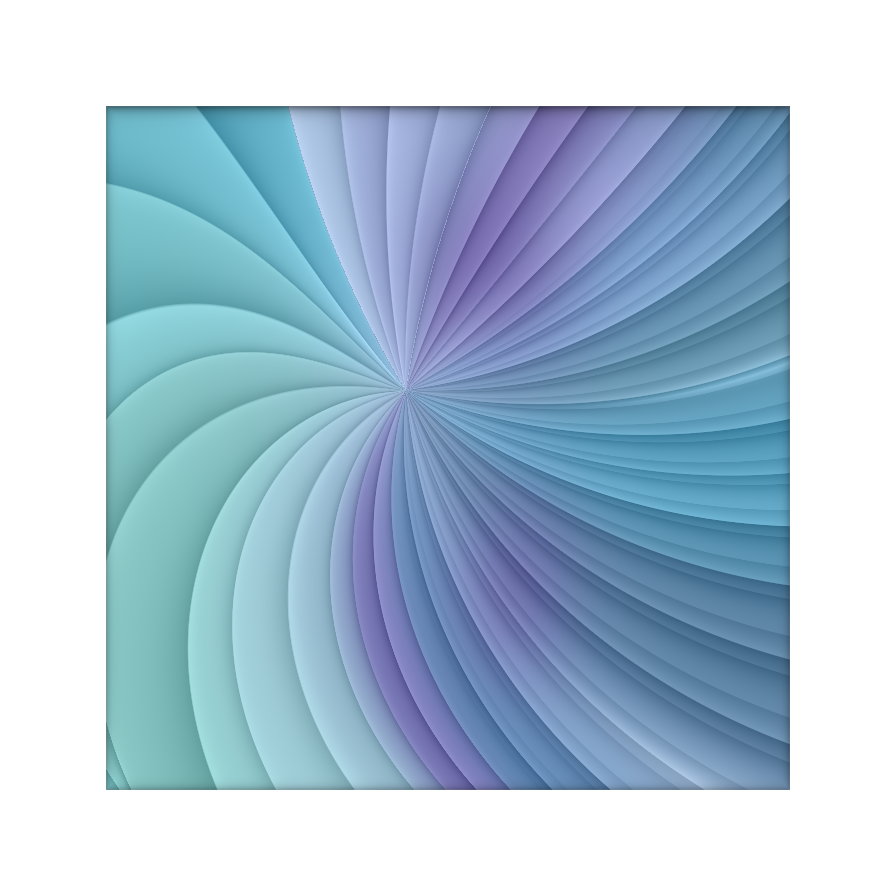
A WebGL 1 fragment shader for this background:

```glsl
precision highp float;
// A framed fan of twisting pastel blades, shaded like folded silk, on white.
uniform vec2 u_resolution;

// Polar angle in degrees reached at radius r by the blade line leaving the hub at angle a.
float bend(float a, float r) {
  float twist = -25.0 + 155.0 * smoothstep(160.0, 182.0, a)
    - 90.0 * smoothstep(190.0, 290.0, a) - 65.0 * smoothstep(360.0, 450.0, a);
  float curl = 290.0 * smoothstep(122.0, 160.0, a) * (1.0 - smoothstep(160.0, 180.0, a));
  return a + twist * r + curl * r * r;
}

// Inverts bend by bisection; the result runs from 100 to 460 degrees.
float unbend(float angle, float r) {
  float start = bend(100.0, r);
  angle = start + mod(angle - start, 360.0);
  float low = 100.0, high = 460.0;
  for (int i = 0; i < 17; i++) {
    float middle = 0.5 * (low + high);
    if (bend(middle, r) < angle) low = middle;
    else high = middle;
  }
  return 0.5 * (low + high);
}

// Continuous blade number, with wider blades around the lower left.
float bladePhase(float a) {
  float bump = (a - 142.0) / 8.0;
  return (a - 121.0) / 10.0 + 0.45 * exp(-bump * bump)
    - 1.3 * smoothstep(190.0, 225.0, a)
    + 0.6 * smoothstep(310.0, 345.0, a) - 0.3 * smoothstep(360.0, 440.0, a);
}

void wash(inout vec3 color, float a, float from, float to, vec3 next) {
  color = mix(color, next, smoothstep(from, to, a));
}

// Colour wheel around the hub.
vec3 wheel(float a) {
  vec3 c = vec3(0.61, 0.67, 0.84);
  wash(c, a, 104.0, 117.0, vec3(0.66, 0.76, 0.88));
  wash(c, a, 119.0, 124.0, vec3(0.38, 0.70, 0.79));
  wash(c, a, 128.0, 142.0, vec3(0.48, 0.77, 0.80));
  wash(c, a, 146.0, 172.0, vec3(0.52, 0.77, 0.76));
  wash(c, a, 176.0, 200.0, vec3(0.64, 0.82, 0.86));
  wash(c, a, 203.0, 218.0, vec3(0.58, 0.73, 0.80));
  wash(c, a, 220.0, 240.0, vec3(0.47, 0.46, 0.71));
  wash(c, a, 244.0, 262.0, vec3(0.37, 0.53, 0.70));
  wash(c, a, 265.0, 282.0, vec3(0.46, 0.59, 0.74));
  wash(c, a, 284.0, 296.0, vec3(0.33, 0.48, 0.61));
  wash(c, a, 305.0, 328.0, vec3(0.33, 0.61, 0.73));
  wash(c, a, 337.0, 352.0, vec3(0.37, 0.56, 0.66));
  wash(c, a, 355.0, 378.0, vec3(0.46, 0.61, 0.78));
  wash(c, a, 380.0, 402.0, vec3(0.57, 0.59, 0.80));
  wash(c, a, 406.0, 422.0, vec3(0.50, 0.46, 0.71));
  wash(c, a, 426.0, 445.0, vec3(0.61, 0.67, 0.84));
  return c;
}

// Soft elliptical weight centred on a point.
float glow(vec2 p, vec2 center, vec2 size) {
  vec2 q = (p - center) / size;
  return exp(-dot(q, q));
}

void main() {
  float scale = min(u_resolution.x, u_resolution.y);
  vec2 uv = (gl_FragCoord.xy - 0.5 * u_resolution) / scale + 0.5;
  vec2 p = uv - vec2(0.453, 0.564);
  float r = max(length(p), 0.0005);
  float a = unbend(degrees(atan(p.y, p.x + 0.000001)), r);

  // Position across one blade, softened where the next blade begins.
  float s = bladePhase(a);
  float id = floor(s);
  float f = s - id;
  float edge = smoothstep(0.0, min(0.6, 7.0 / (r * scale)), f);
  float g = mix(1.0, f, edge);
  vec3 color = wheel(a + (0.5 - g) * 5.0);

  // Pale hub, violet hollows and a cool upper right corner.
  color = mix(color, vec3(0.65, 0.73, 0.88), 0.75 * exp(-r * 9.0));
  float hollow = glow(p, vec2(0.105, 0.13), vec2(0.09, 0.10))
    + glow(p, vec2(0.12, -0.22), vec2(0.075, 0.11));
  color = mix(color, vec3(0.43, 0.37, 0.65), 0.6 * min(hollow, 1.0));
  color = mix(color, vec3(0.31, 0.50, 0.62), 0.7 * glow(p, vec2(0.43, 0.33), vec2(0.15, 0.13)));

  // Lit leading edge and shadowed trailing edge; the upper blades face the other way.
  float side = (s < 0.0 || s > 31.0) ? 1.0 - g : g;
  float tint = mix(sin(mod(id - 1.0, 35.0) * 2.4), sin(mod(id, 35.0) * 2.4), edge);
  color += 0.08 * exp(-side * 5.0) - 0.13 * pow(side, 4.0) + 0.018 * tint;

  // Fine folds on the right half.
  float fold = fract(s * 2.0 + 0.4);
  float right = smoothstep(250.0, 285.0, a) * (1.0 - smoothstep(375.0, 405.0, a));
  fold = mix(1.0, fold, smoothstep(0.0, min(0.6, 14.0 / (r * scale)), fold));
  color += right * 0.07 * (0.4 - fold * fold);

  // Bright rims: right, lower right, and a sliver beside the hub.
  color += 0.22 * exp(-abs(a - 347.0) * 0.8) * smoothstep(0.12, 0.4, r);
  color += vec3(0.20, 0.17, 0.13) * exp(-abs(a - 284.0) * 0.25) * smoothstep(0.3, 0.6, r);
  color += 0.22 * exp(-abs(a - 131.0) * 0.35) * exp(-r * 12.0);

  // Shaded border, then the white margin.
  vec2 inset = 0.3815 - abs(uv - 0.5);
  float border = min(inset.x, inset.y);
  color *= 1.0 - 0.3 * exp(-max(border, 0.0) * 250.0);
  color *= 1.0 - 0.3 * exp(-max(0.8815 - uv.y, 0.0) * 130.0);
  float inside = smoothstep(-0.5, 0.5, border * scale);
  gl_FragColor = vec4(mix(vec3(1.0), clamp(color, 0.0, 1.0), inside), 1.0);
}
```
